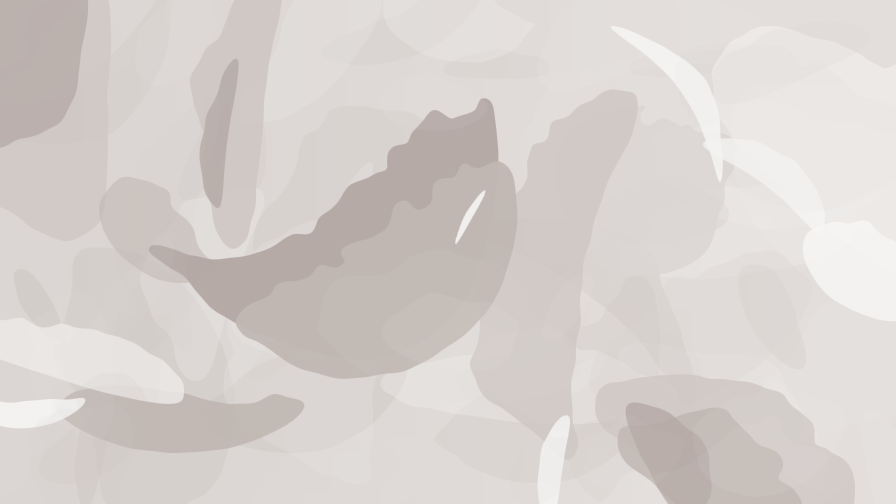
Write a Shadertoy shader that draws this background.

```glsl
const vec3 DARK = vec3(0.705, 0.660, 0.645);
const vec3 TAUPE = vec3(0.755, 0.720, 0.700);
const vec3 ROSE = vec3(0.805, 0.775, 0.762);
const vec3 MIST = vec3(0.872, 0.852, 0.842);
const vec3 PEARL = vec3(0.930, 0.920, 0.912);
const vec3 WHITE = vec3(0.965, 0.962, 0.958);

float hash(vec2 p) {
    return fract(sin(dot(p, vec2(127.1, 311.7))) * 43758.5);
}

float noise(vec2 p) {
    vec2 cell = floor(p), f = fract(p);
    f = f * f * (3.0 - 2.0 * f);
    float low = mix(hash(cell), hash(cell + vec2(1, 0)), f.x);
    float high = mix(hash(cell + vec2(0, 1)), hash(cell + vec2(1, 1)), f.x);
    return mix(low, high, f.y);
}

// Coverage of a bent ellipse: one long side is smooth, the other ragged.
float patchMask(vec2 p, vec2 centre, float angle, vec2 radii, float bend, float seed) {
    vec2 dir = vec2(cos(angle), sin(angle));
    vec2 d = p - centre;
    vec2 q = vec2(dot(d, dir), dot(d, vec2(-dir.y, dir.x)));
    q.y += bend * q.x * q.x;
    float rough = 0.2 + smoothstep(-radii.y, radii.y, q.y);
    vec2 n = p * 8.0 + seed * 17.3;
    vec2 warp = vec2(noise(n), noise(n + 41.7)) - 0.5;
    warp += 0.3 * (noise(n * 3.1) - 0.5);
    q += warp * rough * min(0.09, radii.y * 0.8);
    q /= radii;
    float f = dot(q, q) - 1.0;
    return clamp(0.5 - f / max(fwidth(f), 1e-5), 0.0, 1.0);
}

vec3 paint(vec3 under, vec3 tint, float opacity, float mask) {
    return mix(under, tint, opacity * mask);
}

// Translucent strokes, steeper on the left and paler on the right.
vec3 scatter(vec3 col, vec2 p, float aspect, int count, float seed, float opacity) {
    for (int i = 0; i < count; i++) {
        vec2 id = vec2(float(i), seed);
        vec2 centre = vec2(hash(id) * aspect, hash(id + 0.31));
        float side = centre.x / aspect;
        float angle = mix(1.5, -0.6, side) + 1.6 * (hash(id + 0.57) - 0.5);
        float size = mix(0.08, 0.3, hash(id + 0.73));
        vec2 radii = size * vec2(1.0, mix(0.2, 0.6, hash(id + 0.91)));
        float bend = 3.0 * (hash(id + 1.37) - 0.5);
        float tone = hash(id + 1.71) + 0.35 * (side - 0.5);
        vec3 tint = mix(TAUPE, WHITE, smoothstep(0.0, 1.0, tone));
        float mask = patchMask(p, centre, angle, radii, bend, float(i) + seed);
        col = paint(col, tint, opacity * (0.4 + 0.6 * hash(id + 2.3)), mask);
    }
    return col;
}

void mainImage(out vec4 fragColor, in vec2 fragCoord) {
    vec2 p = fragCoord / iResolution.y;
    float aspect = iResolution.x / iResolution.y;

    // Pale ground with broad washes
    vec3 col = mix(MIST - 0.015, MIST + 0.02, smoothstep(0.0, aspect, p.x));
    col = scatter(col, p, aspect, 44, 3.0, 0.32);
    col = paint(col, PEARL, 0.85, patchMask(p, vec2(1.72, 0.72), -0.7, vec2(0.36, 0.18), 0.4, 1.0));
    col = paint(col, MIST - 0.015, 0.8, patchMask(p, vec2(1.28, 0.62), 0.2, vec2(0.16, 0.17), 0.5, 2.0));

    // Upright strokes on the upper left
    col = paint(col, ROSE, 0.75, patchMask(p, vec2(0.08, 0.88), 1.6, vec2(0.36, 0.14), 0.3, 3.0));
    col = paint(col, DARK, 0.75, patchMask(p, vec2(0.04, 0.92), 1.5, vec2(0.21, 0.13), 0.2, 4.0));
    col = paint(col, ROSE, 0.85, patchMask(p, vec2(0.47, 0.83), 1.45, vec2(0.32, 0.06), 0.5, 5.0));
    col = paint(col, DARK, 0.8, patchMask(p, vec2(0.43, 0.74), 1.45, vec2(0.15, 0.024), 0.9, 6.0));
    col = paint(col, TAUPE, 0.6, patchMask(p, vec2(0.3, 0.53), -0.7, vec2(0.13, 0.07), -0.8, 7.0));

    // Central bowl and its outer arc
    col = paint(col, ROSE, 0.8, patchMask(p, vec2(1.05, 0.47), 1.4, vec2(0.37, 0.11), 0.9, 8.0));
    col = paint(col, DARK, 0.97, patchMask(p, vec2(0.76, 0.44), 0.5, vec2(0.36, 0.145), -1.8, 9.0));
    col = paint(col, TAUPE, 0.95, patchMask(p, vec2(0.80, 0.40), 0.52, vec2(0.33, 0.13), -1.4, 10.0));
    col = paint(col, WHITE, 0.9, patchMask(p, vec2(0.93, 0.57), 1.05, vec2(0.06, 0.007), 0.8, 11.0));

    // Low bands and the lower right corner
    col = paint(col, TAUPE - 0.01, 0.85, patchMask(p, vec2(0.37, 0.16), 0.05, vec2(0.24, 0.06), -0.6, 12.0));
    col = paint(col, ROSE, 0.8, patchMask(p, vec2(1.46, 0.1), -0.65, vec2(0.3, 0.13), 0.5, 13.0));
    col = paint(col, TAUPE, 0.9, patchMask(p, vec2(1.43, 0.06), -0.6, vec2(0.2, 0.1), 0.8, 14.0));
    col = paint(col, DARK, 0.8, patchMask(p, vec2(1.33, 0.09), -1.1, vec2(0.14, 0.05), 0.8, 15.0));

    // Bright ribbons
    col = paint(col, WHITE, 0.9, patchMask(p, vec2(1.37, 0.83), -0.95, vec2(0.19, 0.024), 1.6, 16.0));
    col = paint(col, WHITE, 0.8, patchMask(p, vec2(1.54, 0.66), -0.65, vec2(0.15, 0.035), 1.8, 17.0));
    col = paint(col, WHITE, 0.85, patchMask(p, vec2(1.72, 0.46), -0.6, vec2(0.15, 0.08), -0.5, 18.0));
    col = paint(col, PEARL, 0.8, patchMask(p, vec2(0.14, 0.3), -0.3, vec2(0.24, 0.055), 0.3, 19.0));
    col = paint(col, WHITE, 0.9, patchMask(p, vec2(0.05, 0.18), 0.05, vec2(0.12, 0.028), -1.5, 20.0));
    col = paint(col, WHITE, 0.85, patchMask(p, vec2(1.09, 0.07), 1.4, vec2(0.11, 0.025), 1.5, 21.0));

    // Thin veils over everything
    col = scatter(col, p, aspect, 22, 8.0, 0.09);
    fragColor = vec4(col, 1.0);
}
```
